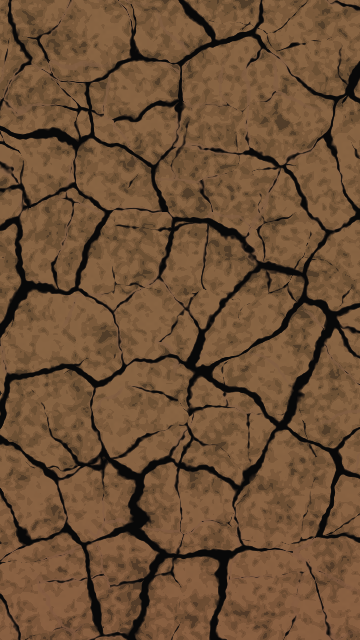
A Shadertoy shader for this texture:

```glsl
// Dry cracked earth: warped Voronoi borders become black cracks whose width
// varies per border and fades into pale healed veins, over clay that is
// layered in flat, blotchy brown tones cut from value noise.

float hash(vec2 p) {
    vec3 q = fract(p.xyx * vec3(0.1031, 0.1030, 0.0973));
    q += dot(q, q.yzx + 33.33);
    return fract((q.x + q.y) * q.z);
}

vec2 hash2(vec2 p) {
    return vec2(hash(p + 17.3), hash(p + 71.9));
}

float noise(vec2 p) {
    vec2 i = floor(p), f = fract(p);
    f = f * f * (3.0 - 2.0 * f);
    return mix(mix(hash(i), hash(i + vec2(1, 0)), f.x),
               mix(hash(i + vec2(0, 1)), hash(i + vec2(1, 1)), f.x), f.y);
}

vec2 noise2(vec2 p) {
    return vec2(noise(p + 40.0), noise(p + 95.0)) - 0.5;
}

float smoothMin(float a, float b, float k) {
    float h = max(k - abs(a - b), 0.0) / k;
    return min(a, b) - 0.25 * k * h * h;
}

// x: signed distance to the open crack, y: distance to the bare cell border
vec2 cracks(vec2 p, float opening, float spread) {
    vec2 cell = floor(p), f = fract(p);
    vec2 nearCell = vec2(0.0), toNear = vec2(0.0);
    float best = 9.0;
    for (int y = -1; y <= 1; y++)
    for (int x = -1; x <= 1; x++) {
        vec2 o = vec2(x, y);
        vec2 r = o + 0.06 + 0.88 * hash2(cell + o) - f;
        if (dot(r, r) < best) {
            best = dot(r, r);
            toNear = r;
            nearCell = o;
        }
    }
    float along = 0.05 * (noise(p * 2.3 + 30.0) - 0.5);
    vec2 d = vec2(1.0);
    for (int y = -2; y <= 2; y++)
    for (int x = -2; x <= 2; x++) {
        vec2 o = nearCell + vec2(x, y);
        if (x == 0 && y == 0) continue;
        vec2 r = o + 0.06 + 0.88 * hash2(cell + o) - f;
        float border = dot(0.5 * (toNear + r), normalize(r - toNear));
        // the same width must be found from both sides of a border
        float pairHash = hash(2.0 * cell + nearCell + o + 200.0);
        float halfWidth = opening + spread * pairHash + along;
        d.x = smoothMin(d.x, border - halfWidth, 0.04);
        d.y = min(d.y, border);
    }
    return d;
}

void mainImage(out vec4 fragColor, in vec2 fragCoord) {
    vec2 uv = fragCoord / iResolution.x;
    float pixel = 4.2 / iResolution.x;

    // crack networks: large plates and finer, mostly closed fissures
    vec2 p = uv * 4.2 + 11.0;
    p += 0.30 * noise2(p * 1.7) + 0.09 * noise2(p * 5.0) + 0.03 * noise2(p * 14.0);
    vec2 plates = cracks(p, -0.012, 0.052);
    vec2 fissures = cracks(p * 1.45 + 53.0, -0.050, 0.060) / 1.45;
    float ragged = 0.018 * (noise(uv * 110.0) - 0.5) + 0.012 * (noise(uv * 48.0) - 0.5);
    float crack = min(plates.x, fissures.x) + ragged;

    // clay tone in standard deviations around its mean
    mat2 turn = mat2(0.8, 0.6, -0.6, 0.8);
    vec2 g = uv + 0.012 * noise2(uv * 40.0);
    float tone = 0.60 * noise(turn * g * 62.0) + 0.25 * noise(g * 125.0 + 9.0)
               + 0.35 * noise(turn * uv * 13.0 + 5.0);
    tone = (tone - 0.60) / 0.158;
    tone -= 0.8 * exp(-max(crack, 0.0) / 0.03);

    // flat tone steps
    float soft = 0.10;
    vec3 clay = vec3(0.32, 0.24, 0.16);
    clay = mix(clay, vec3(0.42, 0.31, 0.20), smoothstep(-soft, soft, tone + 1.85));
    clay = mix(clay, vec3(0.48, 0.35, 0.23), smoothstep(-soft, soft, tone + 0.82));
    clay = mix(clay, vec3(0.53, 0.39, 0.26), smoothstep(-soft, soft, tone - 0.20));
    clay *= 0.985 + 0.03 * noise(uv * 90.0 + 3.0);

    // pale healed veins along closed borders
    float plateVein = 1.0 - smoothstep(0.018, 0.034, plates.y + ragged);
    float fineVein = 1.0 - smoothstep(0.012, 0.028, fissures.y + ragged);
    fineVein *= smoothstep(0.42, 0.60, noise(p * 1.6 + 70.0));
    clay = mix(clay, vec3(0.51, 0.37, 0.265), 0.75 * max(plateVein, fineVein));

    // redder soil toward the bottom
    float height = fragCoord.y / iResolution.y;
    clay *= mix(vec3(1.01, 0.96, 0.98), vec3(1.0), smoothstep(0.0, 0.4, height));

    // dark rim, then the black opening
    vec3 color = mix(clay, vec3(0.16, 0.12, 0.09), 1.0 - smoothstep(0.002, 0.006 + pixel, crack));
    color = mix(color, vec3(0.03), 1.0 - smoothstep(-0.6 * pixel, 0.6 * pixel, crack));
    fragColor = vec4(color, 1.0);
}
```
